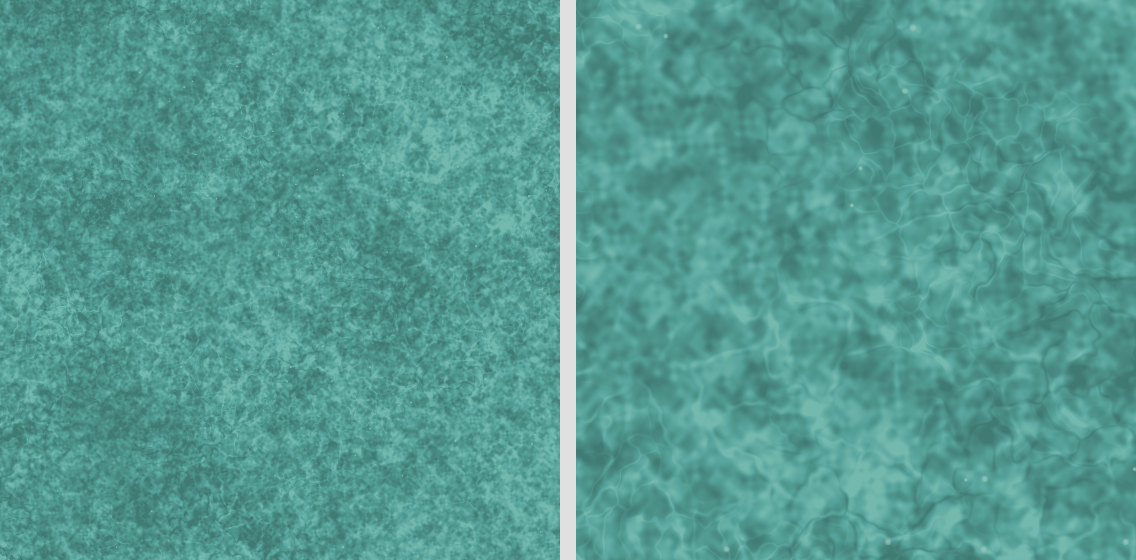
Left, the full canvas; right, a detail of the centre.
This texture is drawn by a Shadertoy shader. Its source:

```glsl
// Weathered teal plaster: faint clouds, crisp mottling, pale and dark veins.
// Rotated noise octaves form a tone of about unit deviation, warped cellular
// borders add the veins, and a five-colour ramp turns the tone into paint.

const vec3 DEEP_TEAL  = vec3(0.26, 0.50, 0.47);
const vec3 DARK_TEAL  = vec3(0.29, 0.55, 0.52);
const vec3 MID_TEAL   = vec3(0.31, 0.60, 0.56);
const vec3 LIGHT_TEAL = vec3(0.35, 0.65, 0.62);
const vec3 PALE_TEAL  = vec3(0.42, 0.70, 0.66);
const vec3 CHALK      = vec3(0.62, 0.80, 0.75);

const float CLOUD_SCALE      = 3.5;   // cells of the largest patches
const float PALE_VEIN_SCALE  = 25.0;
const float FINE_VEIN_SCALE  = 56.0;
const float DARK_VEIN_SCALE  = 36.0;
const float PALE_VEIN_GAIN   = 1.25;
const float FINE_VEIN_GAIN   = 0.95;
const float DARK_VEIN_GAIN   = 1.10;
const float VEIN_WIDTH       = 0.20;
const float VEIN_MEAN        = 0.06;  // keeps the tone centred
const float CONTRAST         = 0.94;
const float FLECK_SCALE      = 190.0;
const float FLECK_CHANCE     = 0.006;

// Strength of each octave, from clouds to grain
const int OCTAVES = 7;
const float OCTAVE_GAIN[7] = float[7](0.28, 0.23, 0.19, 0.26, 0.39, 0.52, 0.48);

float hash(vec2 p) {
    vec3 q = fract(vec3(p.xyx) * 0.1031);
    q += dot(q, q.yzx + 33.33);
    return fract((q.x + q.y) * q.z);
}

vec2 hash2(vec2 p) {
    return vec2(hash(p), hash(p + 71.7));
}

// Smooth lattice noise, centred on zero with unit deviation
float noise(vec2 p) {
    vec2 i = floor(p), f = fract(p);
    f = f * f * (3.0 - 2.0 * f);
    float low  = mix(hash(i), hash(i + vec2(1, 0)), f.x);
    float high = mix(hash(i + vec2(0, 1)), hash(i + vec2(1, 1)), f.x);
    return (mix(low, high, f.y) - 0.5) / 0.2145;
}

// Octaves are turned against each other to hide the lattice
float mottling(vec2 uv) {
    mat2 turn = mat2(1.6, 1.2, -1.2, 1.6);
    vec2 p = uv * CLOUD_SCALE + 5.3;
    float sum = 0.0;
    for (int i = 0; i < OCTAVES; i++) {
        sum += OCTAVE_GAIN[i] * noise(p);
        p = turn * p + 17.1;
    }
    return sum;
}

// Thin lines along the borders of jittered cells
float veins(vec2 p) {
    vec2 cell = floor(p), f = fract(p);
    float nearest = 8.0, second = 8.0;
    for (int y = -1; y <= 1; y++)
    for (int x = -1; x <= 1; x++) {
        vec2 offset = vec2(x, y);
        float d = length(offset + hash2(cell + offset) - f);
        second = min(second, max(nearest, d));
        nearest = min(nearest, d);
    }
    return 1.0 - smoothstep(0.0, VEIN_WIDTH, second - nearest);
}

// Patchy coverage between 0 and 1
float patches(vec2 p) {
    return smoothstep(-0.5, 1.5, noise(p) + 0.5 * noise(p * 3.1 + 9.0));
}

// Rare chalk specks gathered in loose clusters
float flecks(vec2 uv) {
    vec2 p = uv * FLECK_SCALE;
    vec2 cell = floor(p);
    vec2 centre = 0.35 + 0.3 * hash2(cell + 13.0);
    float radius = mix(0.25, 0.55, hash(cell + 41.0));
    float spot = 1.0 - smoothstep(0.1, radius, length(fract(p) - centre));
    float chance = FLECK_CHANCE * patches(uv * 9.0 + 60.0);
    return spot * step(hash(cell + 97.0), chance);
}

// Piecewise ramp with stops at the middle of each colour's share
vec3 paint(float tone) {
    vec3 c = mix(DEEP_TEAL, DARK_TEAL, clamp((tone + 1.60) / 0.89, -0.4, 1.0));
    c = mix(c, MID_TEAL, clamp((tone + 0.71) / 0.76, 0.0, 1.0));
    c = mix(c, LIGHT_TEAL, clamp((tone - 0.05) / 0.76, 0.0, 1.0));
    return mix(c, PALE_TEAL, clamp((tone - 0.81) / 0.94, 0.0, 1.5));
}

void mainImage(out vec4 fragColor, in vec2 fragCoord) {
    vec2 uv = fragCoord / iResolution.y;

    // Coarse and fine bending make the cell borders ragged
    vec2 bend = 0.007 * vec2(noise(uv * 19.0), noise(uv * 19.0 + 40.0))
              + 0.0030 * vec2(noise(uv * 71.0 + 7.0), noise(uv * 71.0 + 80.0))
              + 0.0012 * vec2(noise(uv * 173.0 + 3.0), noise(uv * 173.0 + 90.0));
    vec2 warped = uv + bend;

    float tone = mottling(uv);
    tone += PALE_VEIN_GAIN * (veins(warped * PALE_VEIN_SCALE) * patches(uv * 5.0) - VEIN_MEAN);
    tone += FINE_VEIN_GAIN * (veins(warped * FINE_VEIN_SCALE + 31.0) * patches(uv * 7.0 + 20.0) - VEIN_MEAN);
    tone -= DARK_VEIN_GAIN * (veins(warped * DARK_VEIN_SCALE + 57.0) * patches(uv * 6.0 + 45.0) - VEIN_MEAN);

    vec3 color = mix(paint(CONTRAST * tone), CHALK, 0.7 * flecks(uv));
    fragColor = vec4(color, 1.0);
}
```
